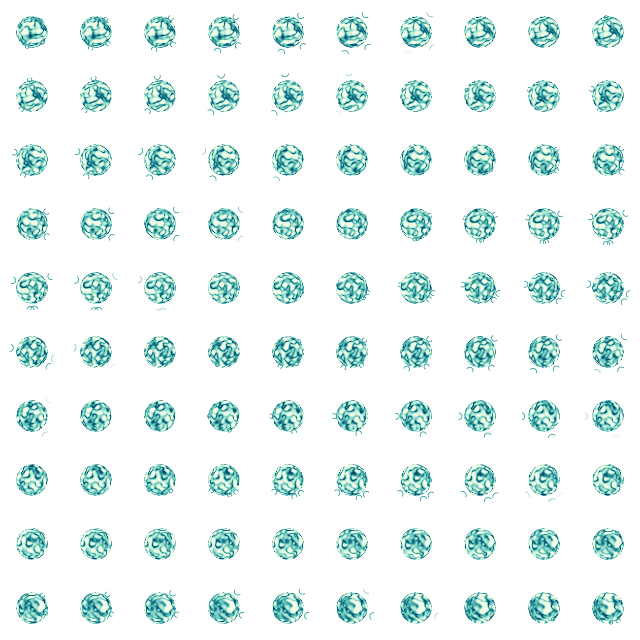
A WebGL 1 fragment shader for this pattern:

```glsl
precision highp float;
// A ten by ten sheet of mottled teal globes, read as frames from the top left.
// Ridged gradient noise on a slowly turning sphere gives the pale cells and dark
// veins; thin loops swell at the rim, open into whiskers and drift away.

uniform vec2 u_resolution;

float hash(vec2 p) {
  vec3 q = fract(vec3(p.xyx) * 0.1031);
  q += dot(q, q.yzx + 33.33);
  return fract((q.x + q.y) * q.z);
}

vec3 gradientAt(vec3 cell) {
  vec3 q = fract(cell * vec3(0.1031, 0.103, 0.0973));
  q += dot(q, q.yxz + 33.33);
  return 2.0 * fract((q.xxy + q.yxx) * q.zyx) - 1.0;
}

float corner(vec3 cell, vec3 f, vec3 o) {
  return dot(gradientAt(cell + o), f - o);
}

float gradientNoise(vec3 p) {
  vec3 i = floor(p), f = fract(p);
  vec3 w = f * f * f * (f * (f * 6.0 - 15.0) + 10.0);
  vec2 e = vec2(0.0, 1.0);
  vec4 near = vec4(corner(i, f, e.xxx), corner(i, f, e.yxx),
                   corner(i, f, e.xyx), corner(i, f, e.yyx));
  vec4 far = vec4(corner(i, f, e.xxy), corner(i, f, e.yxy),
                  corner(i, f, e.xyy), corner(i, f, e.yyy));
  vec4 layer = mix(near, far, w.z);
  vec2 row = mix(layer.xz, layer.yw, w.x);
  return mix(row.x, row.y, w.y);
}

// Cream to deep teal
vec3 ramp(float t) {
  vec3 c = mix(vec3(0.95, 0.99, 0.90), vec3(0.75, 0.93, 0.85), smoothstep(0.05, 0.25, t));
  c = mix(c, vec3(0.58, 0.85, 0.79), smoothstep(0.25, 0.42, t));
  c = mix(c, vec3(0.36, 0.74, 0.71), smoothstep(0.42, 0.60, t));
  c = mix(c, vec3(0.12, 0.50, 0.56), smoothstep(0.60, 0.80, t));
  return mix(c, vec3(0.02, 0.30, 0.43), smoothstep(0.80, 1.0, t));
}

// Veined surface at a point of the unit disc
vec3 surface(vec2 disc, float frame) {
  float z = sqrt(max(0.0, 1.0 - dot(disc, disc)));
  float turn = frame * 0.06;
  vec3 p = vec3(disc.x * cos(turn) + z * sin(turn), disc.y,
                z * cos(turn) - disc.x * sin(turn));
  p += vec3(20.0, 20.0 + frame * 0.025, 20.0);
  float vein = 1.0 - 3.1 * abs(gradientNoise(p * 2.7));
  float blotch = gradientNoise(p * 3.3 + 17.0);
  float tone = max(vein, 0.0) * (0.82 + 0.9 * blotch);
  return ramp(tone + 0.14 * (1.0 - smoothstep(0.0, 0.5, z)));
}

// Coverage of one loop; with age its outer side opens and it leaves the rim
float loopArc(vec2 p, float angle, float age, float px) {
  vec2 outward = vec2(cos(angle), sin(angle));
  vec2 d = p - outward * (0.22 + 0.19 * age);
  float radius = 0.025 + 0.045 * age;
  float facing = dot(d, -outward) / max(length(d), 0.001);
  float kept = smoothstep(0.0, 0.3, facing - mix(-1.4, 0.6, age));
  float halfWidth = 0.007 * kept;
  float line = 1.0 - smoothstep(-0.5 * px, 0.5 * px,
                                abs(length(d) - radius) - halfWidth);
  return line * kept * (1.0 - smoothstep(0.75, 1.0, age));
}

void main() {
  vec2 grid = gl_FragCoord.xy / u_resolution * 10.0;
  float px = 10.0 / min(u_resolution.x, u_resolution.y);
  vec2 cell = floor(grid);
  vec2 p = fract(grid) - 0.5;
  float frame = cell.x + 10.0 * (9.0 - cell.y);

  // Globe
  float disc = 1.0 - smoothstep(-0.5 * px, 0.5 * px, length(p) - 0.245);
  vec3 color = mix(vec3(1.0), surface(p / 0.245, frame), disc);

  // Loops come in bursts, each slot slightly out of step
  for (int i = 0; i < 4; i++) {
    float slot = float(i);
    float clock = (frame + 2.5 * hash(vec2(slot, 5.0))) / 9.0;
    float burst = floor(clock);
    float angle = 6.2832 * hash(vec2(burst + 3.0, slot * 7.0 + 1.0));
    float active = step(0.5, hash(vec2(burst + 41.0, slot + 11.0)));
    float arc = loopArc(p, angle, min(1.0, fract(clock) * 1.25), px);
    color = mix(color, vec3(0.25, 0.65, 0.64), arc * active);
  }

  gl_FragColor = vec4(color, 1.0);
}
```
